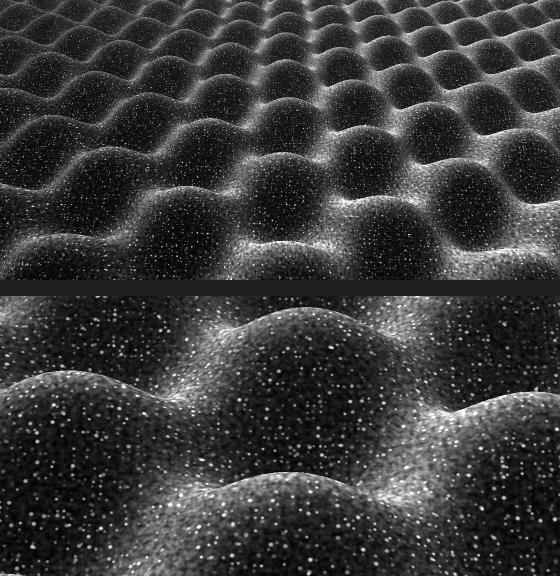
Top, the full canvas; bottom, a detail of the centre.
Give the GLSL for this texture, as a WebGL 2 fragment shader.

```glsl
#version 300 es
precision highp float;
uniform vec2 u_resolution;
out vec4 outColor;

vec2 hash2(vec2 p) {
  vec3 q = fract(p.xyx * vec3(0.1031, 0.1030, 0.0973));
  q += dot(q, q.yzx + 33.33);
  return fract((q.xx + q.yz) * q.zy);
}

float gradientNoise(vec2 p) {
  vec2 i = floor(p), f = fract(p);
  vec2 u = f * f * f * (f * (f * 6.0 - 15.0) + 10.0);
  vec4 d;
  for (int k = 0; k < 4; k++) {
    vec2 corner = vec2(k & 1, k >> 1);
    float a = 6.28318 * hash2(i + corner).x;
    d[k] = dot(vec2(cos(a), sin(a)), f - corner);
  }
  return mix(mix(d.x, d.y, u.x), mix(d.z, d.w, u.x), u.y);
}

// Staggered foam bumps, slightly irregular, with rounded crowns
float foamHeight(vec2 q) {
  q += 0.018 * sin(q.yx * vec2(2.3, 3.1));
  vec2 c = cos(6.28318 * q);
  float wave = -c.x * c.y;
  return 0.15 * (wave + 0.08 * (1.0 - wave * wave));
}

vec3 foamNormal(vec2 q) {
  vec2 e = vec2(0.005, 0.0);
  float dx = foamHeight(q + e.xy) - foamHeight(q - e.xy);
  float dz = foamHeight(q + e.yx) - foamHeight(q - e.yx);
  return normalize(vec3(-dx, 0.01, -dz));
}

// Bright specks, one random point per cell
float sparkles(vec2 g, float radius) {
  vec2 cell = floor(g);
  vec2 r = hash2(cell + 17.0);
  vec2 center = 0.3 + 0.4 * hash2(cell + 91.0);
  float spot = 1.0 - smoothstep(radius * 0.3, radius, length(fract(g) - center));
  return spot * step(0.5, r.x) * r.y * r.y;
}

float shade(vec2 p) {
  // Camera looking down across the sheet
  vec2 s = vec2(p.x - 0.029, p.y + 0.033 * p.x);
  float ct = 0.926, st = 0.378, focal = 2.41;
  vec3 ray = vec3(s.x, s.y * ct - focal * st, s.y * st + focal * ct) / focal;
  vec3 eye = vec3(0.0, 1.67, 0.0);

  // March between the crown plane and the pit plane
  float t = (eye.y - 0.155) / -ray.y;
  float dt = 0.31 / -ray.y / 36.0;
  float gap = 0.0, lastGap = 0.0;
  for (int i = 0; i < 38; i++) {
    vec3 q = eye + ray * t;
    gap = q.y - foamHeight(q.xz);
    if (gap < 0.0) break;
    lastGap = gap;
    t += dt;
  }
  t -= dt * clamp(-gap / max(lastGap - gap, 1e-4), 0.0, 1.0);
  vec3 hit = eye + ray * t;
  vec3 n = foamNormal(hit.xz);

  // Light from above and behind, with a soft rim
  float lit = max(dot(n, normalize(vec3(-0.24, 0.66, 0.70))), 0.0);
  float rim = pow(1.0 - max(dot(n, -normalize(ray)), 0.0), 3.0);
  float tone = 0.045 + 0.76 * lit * lit + 0.12 * rim;
  tone *= mix(0.68, 1.12, smoothstep(-0.9, 0.3, p.x));
  tone += 0.016 * max(t - 2.8, 0.0);

  // Porous grain laid along the surface
  vec2 g = vec2(hit.x, hit.z * 0.55 + hit.y * 0.9);
  float grain = gradientNoise(g * 66.0) + 0.8 * gradientNoise(g * 120.0 + 7.0);
  float patches = gradientNoise(g * 7.0);
  float focus = mix(1.0, 0.55, smoothstep(3.0, 8.0, t));
  tone *= 1.0 + 0.25 * patches;
  tone += focus * grain * (0.06 + 0.6 * tone);

  // Sparkles at two sizes
  float radius = 0.17 + 0.025 * t;
  float glint = 0.8 * sparkles(g * 43.0, radius) + 0.7 * sparkles(g * 71.0 + 5.0, radius + 0.06);
  return tone + focus * glint;
}

void main() {
  float sum = 0.0;
  for (int k = 0; k < 4; k++) {
    vec2 offset = vec2(k & 1, k >> 1) * 0.5 - 0.25;
    vec2 p = (gl_FragCoord.xy + offset - 0.5 * u_resolution) / u_resolution.y;
    sum += clamp(shade(p), 0.02, 1.0);
  }
  outColor = vec4(vec3(sum * 0.25), 1.0);
}
```
